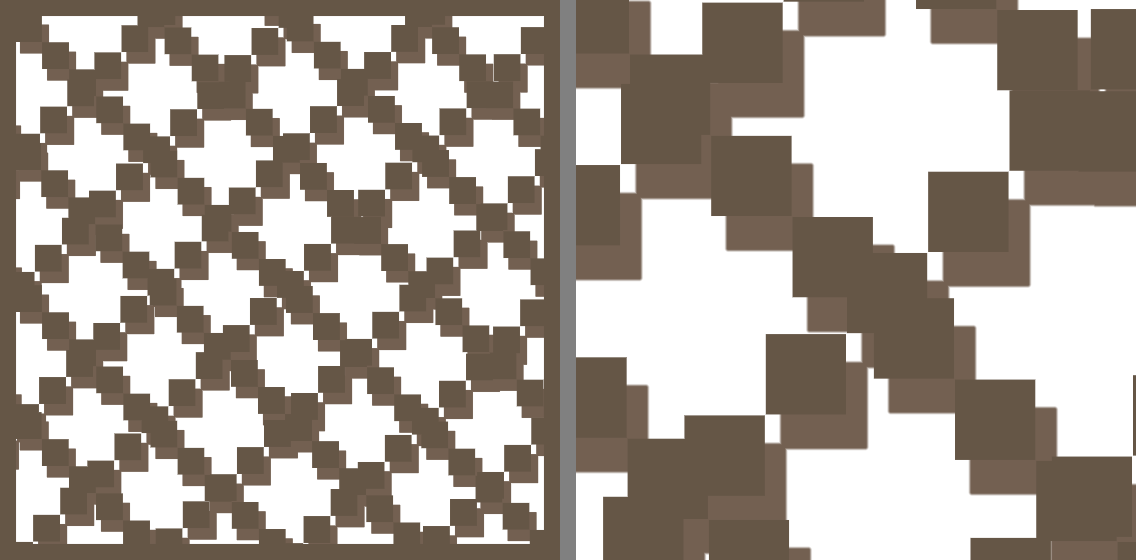
Left, the full canvas; right, a detail of the centre.
Reproduce this pattern procedurally as a Shadertoy shader.

```glsl
// Brown lattice of crossing diagonal chains of squares with offset shadows, on white, framed.

const vec3 PAPER = vec3(1.0);
const vec3 TILE_COLOR = vec3(0.396, 0.337, 0.275);
const vec3 SHADOW_COLOR = vec3(0.450, 0.376, 0.318);

const float FRAME_WIDTH = 0.0288;
const float LINE_SPACING = 0.2391;   // vertical gap between parallel chains
const float TILE_PITCH = 0.04837;    // horizontal step along a chain
const float TILE_HALF = 0.0239;
const float SHADOW_HALF = 0.0260;
const float SHADOW_ROUNDING = 0.0015;
const float SHADOW_SOFTNESS = 0.0022;
const vec2 SHADOW_OFFSET = vec2(0.0108, 0.0186);

const float FALLING_START = -0.720;  // intercept of the first chain in each family
const float RISING_START = 0.311;
const int CHAIN_COUNT = 7;

// Per chain: x is the drift of its intercept, y the phase of its tiles.
const vec2 FALLING[CHAIN_COUNT] = vec2[](
    vec2(-0.003, 0.45), vec2(-0.005, 0.08), vec2(-0.003, 0.57), vec2(0.003, 0.05),
    vec2(-0.006, 0.02), vec2(0.007, 0.05), vec2(-0.005, 0.04));
const vec2 RISING[CHAIN_COUNT] = vec2[](
    vec2(-0.001, 0.98), vec2(-0.003, 0.78), vec2(0.002, 0.94), vec2(-0.002, 0.72),
    vec2(0.002, 0.24), vec2(0.005, 0.70), vec2(-0.003, 0.11));

float boxDistance(vec2 p, float halfSize, float rounding) {
    vec2 d = abs(p) - halfSize + rounding;
    return length(max(d, 0.0)) + min(max(d.x, d.y), 0.0) - rounding;
}

// Index of the chain closest to p in a family of the given slope.
int nearestChain(vec2 p, float slope, float start) {
    float index = round((p.y - slope * p.x - start) / LINE_SPACING);
    return int(clamp(index, 0.0, float(CHAIN_COUNT - 1)));
}

// Distance to the tiles that step along one chain.
float chainDistance(vec2 p, float slope, float intercept, float phase,
                    float halfSize, float rounding) {
    float nearest = round(p.x / TILE_PITCH - phase);
    float d = 1.0;
    for (int n = -1; n <= 1; n++) {
        float x = (nearest + float(n) + phase) * TILE_PITCH;
        vec2 center = vec2(x, slope * x + intercept);
        d = min(d, boxDistance(p - center, halfSize, rounding));
    }
    return d;
}

float latticeDistance(vec2 p, float halfSize, float rounding) {
    int f = nearestChain(p, 1.0, FALLING_START);
    int r = nearestChain(p, -1.0, RISING_START);
    float fallIntercept = FALLING_START + float(f) * LINE_SPACING + FALLING[f].x;
    float riseIntercept = RISING_START + float(r) * LINE_SPACING + RISING[r].x;
    return min(
        chainDistance(p, 1.0, fallIntercept, FALLING[f].y, halfSize, rounding),
        chainDistance(p, -1.0, riseIntercept, RISING[r].y, halfSize, rounding));
}

float coverage(float d, float softness) {
    return 1.0 - smoothstep(-0.5 * softness, 0.5 * softness, d);
}

void mainImage(out vec4 fragColor, in vec2 fragCoord) {
    vec2 uv = fragCoord / iResolution.xy;
    vec2 p = vec2(uv.x, 1.0 - uv.y);   // y runs downward
    float pixel = 1.0 / min(iResolution.x, iResolution.y);

    // Shadows lie below every tile
    float shadow = latticeDistance(p - SHADOW_OFFSET, SHADOW_HALF, SHADOW_ROUNDING);
    vec3 color = mix(PAPER, SHADOW_COLOR, coverage(shadow, max(pixel, SHADOW_SOFTNESS)));

    // Tiles
    float tiles = latticeDistance(p, TILE_HALF, 0.0);
    color = mix(color, TILE_COLOR, coverage(tiles, pixel));

    // Frame
    vec2 edge = min(p, 1.0 - p);
    float frame = min(edge.x, edge.y) - FRAME_WIDTH;
    color = mix(color, TILE_COLOR, coverage(frame, pixel));

    fragColor = vec4(color, 1.0);
}
```
